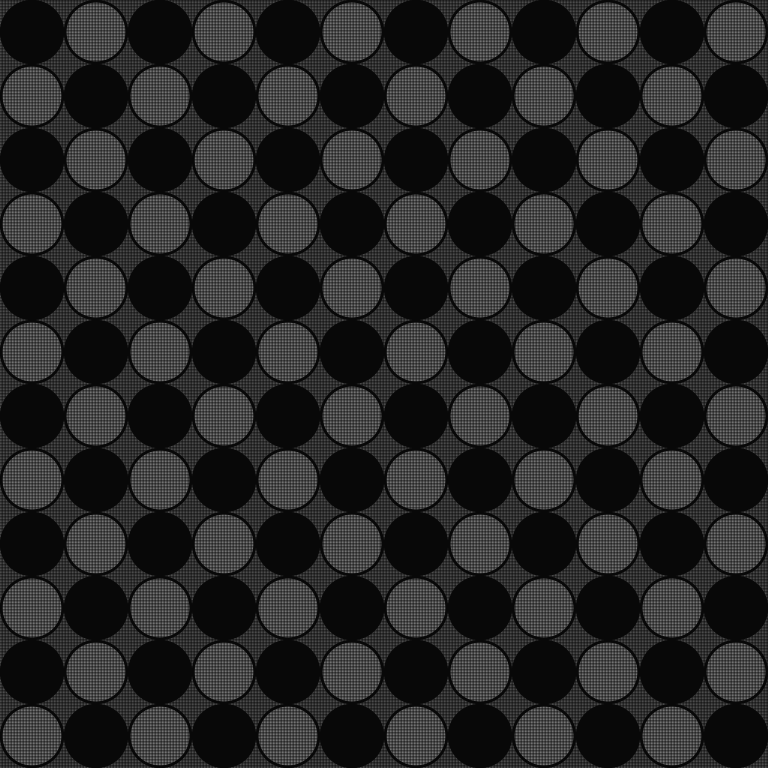
Write a three.js fragment shader that draws this pattern.

```glsl
// Checkerboard of black discs and ringed, dot-screened discs on a dimmer dot screen.
varying vec2 vUv;

const float CELLS = 12.0;         // discs across and down, even so the checker wraps
const float DOTS = 256.0;         // screen dots across and down
const float DOT_SIZE = 0.5;       // dot side, in dot pitches
const float DOT_VALLEY = 0.6;     // brightness left between dots, per axis
const float DISC_RADIUS = 0.503;  // in cells
const float RING_WIDTH = 0.043;   // in cells
const vec3 INK = vec3(0.03);
const vec3 LIGHT_DISC_DOT = vec3(0.45);
const vec3 GAP_DOT = vec3(0.295);

// Running area under a train of unit pulses, each DOT_SIZE wide
vec2 pulseArea(vec2 x) {
  return floor(x) * DOT_SIZE + min(fract(x), DOT_SIZE);
}

// Soft dot screen averaged over one pixel: 1 on a dot, dimmest diagonally between dots
float dotScreen(vec2 uv, vec2 pixel) {
  vec2 p = uv * DOTS;
  vec2 w = pixel * DOTS;
  vec2 cover = (pulseArea(p + 0.5 * w) - pulseArea(p - 0.5 * w)) / w;
  vec2 level = mix(vec2(DOT_VALLEY), vec2(1.0), clamp(cover, 0.0, 1.0));
  return level.x * level.y;
}

// Smooth-edged filled disc
float disc(float dist, float radius, float blur) {
  return 1.0 - smoothstep(radius - blur, radius + blur, dist);
}

void main() {
  vec2 pixel = max(fwidth(vUv), vec2(1e-5));
  float blur = 0.6 * max(pixel.x, pixel.y) * CELLS;

  // Disc grid
  vec2 grid = vUv * CELLS;
  vec2 cell = floor(grid);
  float dist = length(fract(grid) - 0.5);
  float isBlack = mod(cell.x + cell.y, 2.0);

  // Gap screen, then the ink disc, then the lit face inside its ring
  float dots = dotScreen(vUv, pixel);
  float lit = (1.0 - isBlack) * disc(dist, DISC_RADIUS - RING_WIDTH, blur);
  vec3 color = mix(GAP_DOT * dots, INK, disc(dist, DISC_RADIUS, blur));
  color = mix(color, LIGHT_DISC_DOT * dots, lit);

  gl_FragColor = vec4(color, 1.0);
}
```
